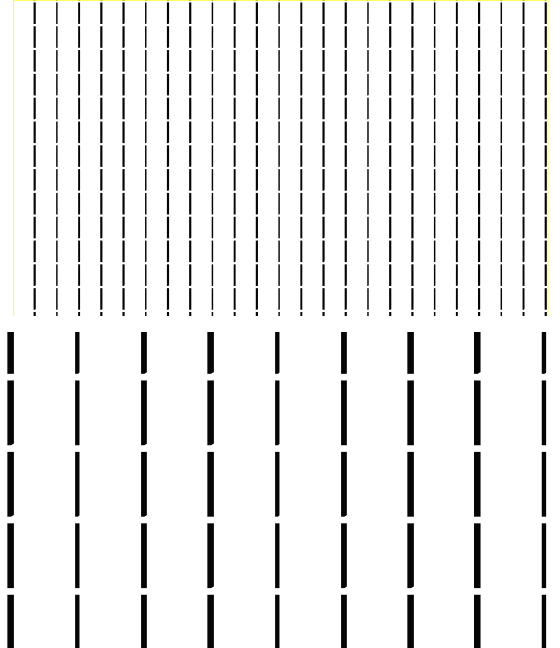
Top, the full canvas; bottom, a detail of the centre.
Give the GLSL for this pattern, as a WebGL 1 fragment shader.

```glsl
precision highp float;
// Vertical dashed black lines on white, inside a thin yellow frame.
// Columns and rows are repeated cells; each bar is a box-filtered band.
// Line weight follows a ten-column cycle. Lengths are in canvas heights.

uniform vec2 u_resolution;

#define COLUMNS 24.0
#define PITCH vec2(0.07032, 0.07535)
#define FIRST_COLUMN 0.1097
#define FIRST_GAP 0.0042
#define GAP 0.0070
#define WEIGHTS vec3(0.0046, 0.0061, 0.0069)
#define FRAME_X vec2(0.0428, 1.7341)
#define FRAME_WIDTH vec3(0.0036, 0.0025, 0.0028)
#define CHAMFER 0.0016
#define INK vec3(0.02)
#define PAPER vec3(1.0)
#define YELLOW vec3(1.0, 1.0, 0.28)

float hash(vec2 p) {
  return fract(sin(dot(p, vec2(127.1, 311.7))) * 43758.5453);
}

// Share of a pixel-wide window at offset d that lies in a band around zero
float band(float d, float width, float pixel) {
  float lo = max(d - 0.5 * pixel, -0.5 * width);
  float hi = min(d + 0.5 * pixel, 0.5 * width);
  return clamp((hi - lo) / pixel, 0.0, 1.0);
}

// Thin, medium or heavy line, from the column's place in the cycle
float lineWeight(float column) {
  float phase = fract(0.3 * column + 0.75);
  float weight = mix(WEIGHTS.x, WEIGHTS.y, step(0.3, phase));
  return mix(weight, WEIGHTS.z, step(0.5, phase));
}

float dashes(vec2 p, float pixel) {
  // Nearest column
  float column = clamp(floor((p.x - FIRST_COLUMN) / PITCH.x + 0.5), 0.0, COLUMNS - 1.0);
  float dx = p.x - FIRST_COLUMN - column * PITCH.x;
  float bar = band(dx, lineWeight(column), pixel);

  // Nearest gap, measured downwards from the top edge
  float down = 1.0 - p.y - FIRST_GAP;
  float row = floor(down / PITCH.y + 0.5);
  float dy = down - row * PITCH.y;

  // Some dashes lose a little of their lower right corner
  float worn = step(0.6, hash(vec2(column, row)));
  float cut = worn * CHAMFER * smoothstep(0.0, 0.5 * WEIGHTS.z, dx);
  return bar * (1.0 - band(dy + 0.5 * cut, GAP + cut, pixel));
}

float frame(vec2 p, float pixel) {
  float left = band(p.x - FRAME_X.x, FRAME_WIDTH.x, pixel);
  float right = band(p.x - FRAME_X.y, FRAME_WIDTH.y, pixel);
  float top = band(1.0 - p.y - 0.5 * FRAME_WIDTH.z, FRAME_WIDTH.z, pixel);
  float span = band(p.x - 0.5 * (FRAME_X.x + FRAME_X.y), FRAME_X.y - FRAME_X.x, pixel);
  return max(max(left, right), top * span);
}

void main() {
  vec2 p = gl_FragCoord.xy / u_resolution.y;
  float pixel = 1.0 / u_resolution.y;

  vec3 color = mix(PAPER, YELLOW, frame(p, pixel));
  color = mix(color, INK, dashes(p, pixel));
  gl_FragColor = vec4(color, 1.0);
}
```
